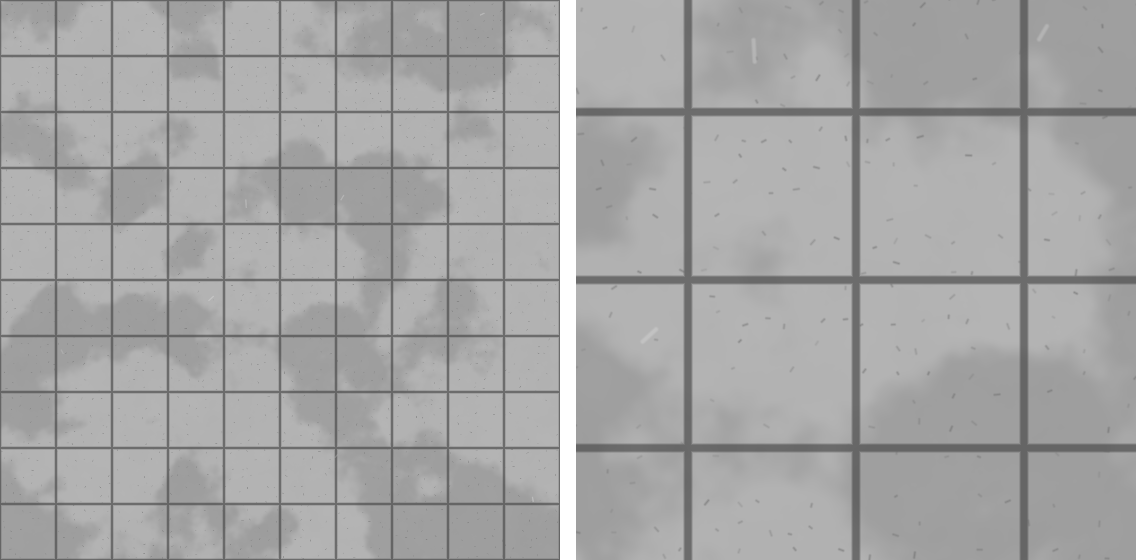
Left, the full canvas; right, a detail of the centre.
Give the GLSL for this texture, as a three.js fragment shader.

```glsl
varying vec2 vUv;

#define TILES 10.0
#define GROUT_HALF_WIDTH 0.0024
#define EDGE_SOFTNESS 0.0009
#define STAIN_SCALE 8.0
#define STAIN_START 0.47
#define STAIN_FULL 0.61
#define SPECK_CELLS 64.0
#define SPECK_CHANCE 0.48
#define CHIP_CELLS 12.0
#define CHIP_CHANCE 0.07

const vec3 TILE_COLOR = vec3(0.7);
const vec3 STAIN_COLOR = vec3(0.622);
const vec3 GROUT_COLOR = vec3(0.425);
const vec3 SPECK_COLOR = vec3(0.43);
const vec3 CHIP_COLOR = vec3(0.82);

float hash(vec2 p) {
  vec3 q = fract(vec3(p.xyx) * 0.1031);
  q += dot(q, q.yzx + 33.33);
  return fract((q.x + q.y) * q.z);
}

float noise(vec2 p) {
  vec2 cell = floor(p);
  vec2 f = fract(p);
  f = f * f * (3.0 - 2.0 * f);
  float low = mix(hash(cell), hash(cell + vec2(1.0, 0.0)), f.x);
  float high = mix(hash(cell + vec2(0.0, 1.0)), hash(cell + vec2(1.0)), f.x);
  return mix(low, high, f.y);
}

float fbm(vec2 p) {
  float sum = 0.0;
  float amplitude = 0.5;
  for (int i = 0; i < 5; i++) {
    sum += amplitude * noise(p);
    p = mat2(1.6, 1.2, -1.2, 1.6) * p + 17.3;
    amplitude *= 0.5;
  }
  return sum / 0.96875;
}

// Short randomly turned strokes, at most one in each cell
float flecks(vec2 uv, float cells, float chance, float halfLength, float radius, float seed) {
  vec2 id = floor(uv * cells) + seed;
  vec2 jitter = vec2(hash(id + 3.7), hash(id + 9.1));
  vec2 offset = (fract(uv * cells) - mix(vec2(0.2), vec2(0.8), jitter)) / cells;
  float angle = 6.2832 * hash(id + 21.4);
  vec2 direction = vec2(cos(angle), sin(angle));
  float reach = halfLength * mix(0.3, 1.0, hash(id + 31.8));
  float along = clamp(dot(offset, direction), -reach, reach);
  float d = length(offset - direction * along) - radius;
  float strength = mix(0.35, 1.0, hash(id + 43.2));
  return step(hash(id), chance) * strength * (1.0 - smoothstep(-EDGE_SOFTNESS, EDGE_SOFTNESS, d));
}

void main() {
  // Cloudy stains running across the tiles
  float cloud = fbm(vUv * STAIN_SCALE + vec2(4.3, 11.7));
  float stain = smoothstep(STAIN_START, STAIN_FULL, cloud);
  float mottling = fbm(vUv * 32.0 + 50.0) - 0.5;
  vec3 color = mix(TILE_COLOR, STAIN_COLOR, stain) + 0.015 * mottling;

  // Slight tone change between tiles
  color += 0.008 * (hash(floor(vUv * TILES) + 70.0) - 0.5);

  // Dark pits
  float pits = flecks(vUv, SPECK_CELLS, SPECK_CHANCE, 0.0016, 0.0005, 5.0);
  color = mix(color, SPECK_COLOR, 0.65 * pits);

  // Grout, dulled a little by the stains
  vec2 toLine = (0.5 - abs(fract(vUv * TILES) - 0.5)) / TILES;
  float lineDistance = min(toLine.x, toLine.y) - GROUT_HALF_WIDTH;
  float grout = 1.0 - smoothstep(-EDGE_SOFTNESS, EDGE_SOFTNESS, lineDistance);
  color = mix(color, GROUT_COLOR - 0.03 * stain, grout);

  // Rare pale chips
  float chips = flecks(vUv, CHIP_CELLS, CHIP_CHANCE, 0.007, 0.0012, 90.0);
  color = mix(color, CHIP_COLOR, 0.6 * chips);

  gl_FragColor = vec4(color, 1.0);
}
```
